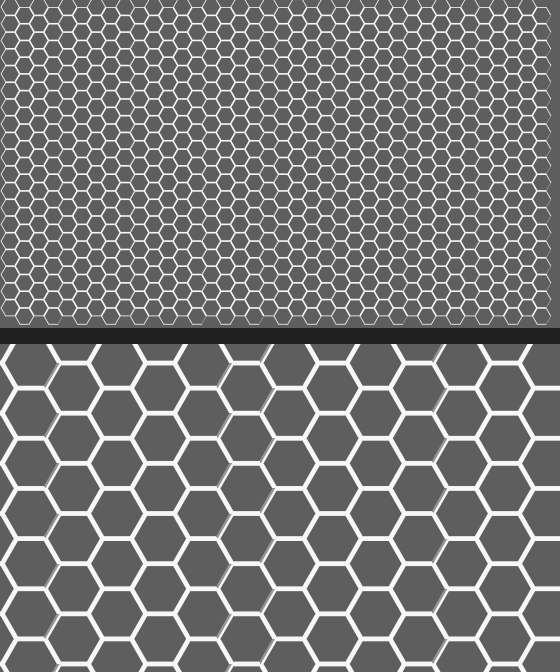
Top: the whole. Bottom: its middle third, enlarged.
Give the GLSL for this pattern, as a WebGL 1 fragment shader.

```glsl
precision highp float;
// Grey honeycomb of white outlined hexagons, with thin outer rims and faint seams.
uniform vec2 u_resolution;

// Share of a pixel covered by a band from 0 to thickness, at distance d.
float bandCoverage(float d, float thickness, float pixel) {
  float far = clamp(d + 0.5 * pixel, 0.0, thickness);
  float near = clamp(d - 0.5 * pixel, 0.0, thickness);
  return (far - near) / pixel;
}

// Columns whose lower right edge is only partly doubled.
float isSeam(float column) {
  float offset = column < 17.0 ? 3.0 : 2.0;
  float seam = 1.0 - step(0.5, abs(mod(column, 5.0) - offset));
  return max(seam, 1.0 - step(0.5, abs(column - 18.0)));
}

// Stroke along the inside of one cell; cells off the 38 by 19 grid are empty.
float cellStroke(vec2 grid, vec2 cell, float pixel) {
  if (cell.x < 0.0 || cell.x > 37.0 || cell.y < 0.0 || cell.y > 18.0) return 0.0;
  vec2 center = cell + vec2(0.0, 0.5 * mod(cell.x, 2.0));
  vec2 p = (grid - center) * vec2(0.866, 1.0);

  float diagonal = dot(abs(p), vec2(0.866, 0.5));
  float inside = 0.5 - max(diagonal, abs(p.y));
  float stroke = bandCoverage(inside, 0.048, pixel);

  float lowerRight = step(0.0, p.x) * step(0.0, p.y) * step(abs(p.y), diagonal);
  return stroke * (1.0 - 0.65 * lowerRight * isSeam(cell.x));
}

void main() {
  // Grid units: one column across, one row down from the top.
  vec2 uv = gl_FragCoord.xy / u_resolution;
  vec2 grid = vec2(uv.x, 1.0 - uv.y) * vec2(38.98, 19.62) - vec2(0.71, 0.42);
  float pixel = 19.62 / u_resolution.y;

  // Add the strokes of neighbouring cells, so shared edges become double.
  vec2 nearest = floor(grid + 0.5);
  float line = 0.0;
  for (int i = -1; i <= 1; i++) {
    for (int j = -1; j <= 1; j++) {
      line += cellStroke(grid, nearest + vec2(float(i), float(j)), pixel);
    }
  }

  vec3 color = mix(vec3(0.37), vec3(0.97), min(line, 1.0));
  gl_FragColor = vec4(color, 1.0);
}
```
